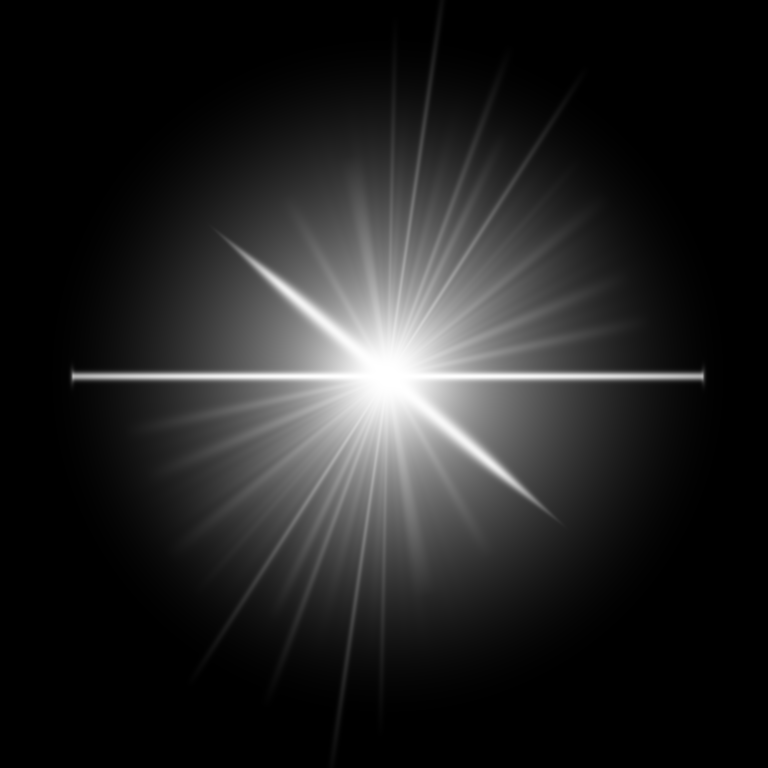
Write a WebGL 2 fragment shader that draws this background.

```glsl
#version 300 es
precision highp float;

uniform vec2 u_resolution;
out vec4 outColor;

#define CENTER vec2(0.505, 0.510)
#define HALO_RADIUS 0.45
#define HALO_FALLOFF 1.75
#define CORE_RADIUS 0.072
#define STREAK_HALF 0.411
#define STREAK_WIDTH 0.0052
#define BLADE_HALF 0.306
#define BLADE_WIDTH 0.0085
#define BLADE_ANGLE -40.3
#define FAN_ANGLE 60.0
#define FAN_STRENGTH 0.13

const int RAY_COUNT = 11;

// Each ray: angle in degrees, reach, angular spread, strength
const vec4 RAYS[RAY_COUNT] = vec4[](
    vec4(12.0, 0.35, 0.022, 0.22), vec4(22.7, 0.34, 0.020, 0.18),
    vec4(39.3, 0.37, 0.028, 0.20), vec4(48.5, 0.38, 0.012, 0.14),
    vec4(57.2, 0.48, 0.006, 0.30), vec4(64.5, 0.35, 0.016, 0.18),
    vec4(69.6, 0.46, 0.009, 0.26), vec4(81.8, 0.54, 0.005, 0.34),
    vec4(88.8, 0.47, 0.005, 0.20), vec4(99.8, 0.29, 0.040, 0.30),
    vec4(119.5, 0.27, 0.030, 0.20)
);

float screen(float a, float b) {
    return 1.0 - (1.0 - a) * (1.0 - clamp(b, 0.0, 1.0));
}

float gauss(float x, float width) {
    return exp(-x * x / (width * width));
}

// Coordinates along and across an axis at the given angle
vec2 alongAxis(vec2 p, float degrees) {
    float a = radians(degrees);
    vec2 axis = vec2(cos(a), sin(a));
    return vec2(dot(p, axis), axis.x * p.y - axis.y * p.x);
}

// Beam through the center, fading toward both ends
float ray(vec2 p, vec4 shape) {
    vec2 q = alongAxis(p, shape.x);
    float along = abs(q.x);
    float fade = pow(max(1.0 - along / shape.y, 0.0), 0.8);
    return shape.w * fade * gauss(q.y, 0.0018 + shape.z * along);
}

// Fine fan of layered sines; even frequencies mirror it through the center
float fan(vec2 p, float r) {
    float a = atan(p.y, p.x + 1e-6);
    float sector = smoothstep(-0.5, 0.9, cos(2.0 * (a - radians(FAN_ANGLE))));
    float waves = 0.5 + 0.22 * sin(34.0 * a + 0.7)
        + 0.16 * sin(62.0 * a + 2.1) + 0.12 * sin(98.0 * a + 4.0);
    float fade = smoothstep(0.40, 0.06, r) * smoothstep(0.0, 0.05, r);
    return FAN_STRENGTH * sector * waves * fade;
}

// Level streak with crisp ends and a faint tick at each
float streak(vec2 p) {
    float x = abs(p.x);
    float ends = 1.0 - smoothstep(STREAK_HALF - 0.002, STREAK_HALF + 0.002, x);
    float t = x / STREAK_HALF;
    float line = mix(1.0, 0.68, t * t) * gauss(p.y, STREAK_WIDTH);
    float tick = 0.22 * gauss(x - STREAK_HALF, 0.003) * gauss(p.y, 0.011);
    return screen(line * ends, tick);
}

// Slanted blade, widest midway and pointed at both tips
float blade(vec2 p) {
    vec2 q = alongAxis(p, BLADE_ANGLE);
    float t = abs(q.x) / BLADE_HALF;
    float width = 0.0018 + BLADE_WIDTH * smoothstep(1.05, 0.35, t);
    float light = 0.9 * smoothstep(1.02, 0.55, t);
    return light * gauss(q.y, width);
}

void main() {
    vec2 uv = gl_FragCoord.xy / u_resolution;
    vec2 p = uv - CENTER;
    float r = length(p);

    // Soft halo and bright core
    float halo = pow(max(1.0 - r / HALO_RADIUS, 0.0), HALO_FALLOFF);
    float light = 0.93 * halo;
    light = screen(light, 0.8 * gauss(r, CORE_RADIUS));

    // Scattered rays
    light = screen(light, fan(p, r));
    for (int i = 0; i < RAY_COUNT; i++) {
        light = screen(light, ray(p, RAYS[i]));
    }

    // Main flares
    light = screen(light, streak(p));
    light = screen(light, blade(p));
    light = screen(light, gauss(r, 0.032));

    outColor = vec4(vec3(light), 1.0);
}
```
